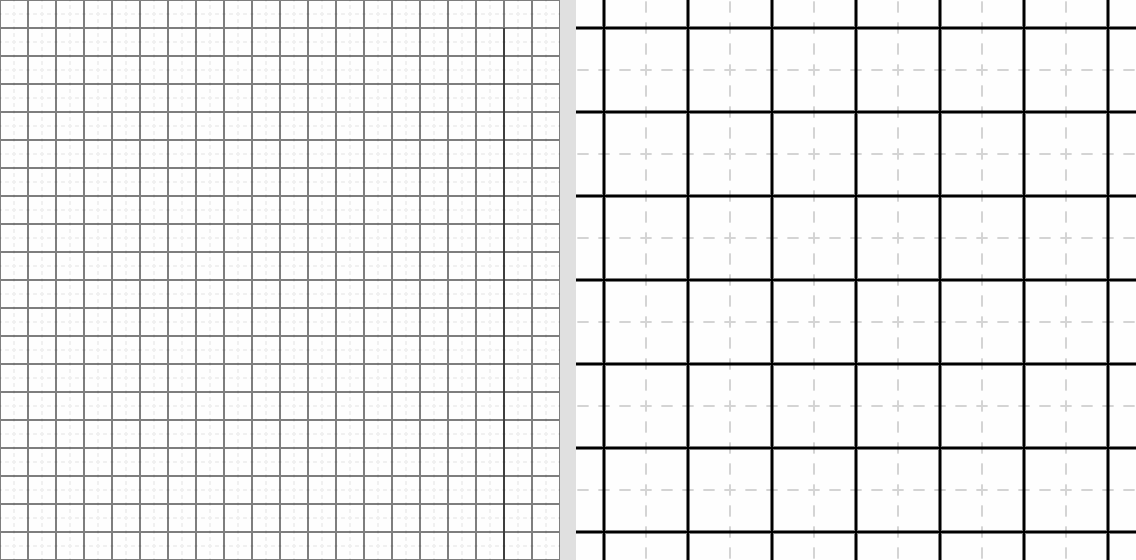
Left, the full canvas; right, a detail of the centre.
This pattern is drawn by a WebGL 1 fragment shader. Its source:

```glsl
precision highp float;

// Ruled practice paper: a 20 by 20 grid of thin black lines on white,
// each square quartered by a faint dashed cross. Lines are analytic box
// coverage of the distance to the nearest repeat, so the sheet tiles.

uniform vec2 u_resolution;

const float CELLS = 20.0;
const float RULE_WIDTH = 0.036;      // all widths are fractions of a cell
const float HEAVY_WIDTH = 0.054;
const float HEAVY_COLUMN = 18.0;     // one rule is drawn slightly thicker,
const float HEAVY_TOP = 19.0;        // stopping one row below the top
const float GUIDE_WIDTH = 0.020;
const float DASHES = 4.0;            // dashes per cell
const float DASH_LENGTH = 0.135;

const vec3 PAPER = vec3(0.995);
const vec3 INK = vec3(0.0);
const vec3 GUIDE = vec3(0.80);

// Signed offset from the nearest whole number.
float nearestOffset(float x) {
  return fract(x + 0.5) - 0.5;
}

// Share of a pixel covered by a band of the given width around zero.
float bandCoverage(float offset, float width, float pixel) {
  float low = max(offset - 0.5 * pixel, -0.5 * width);
  float high = min(offset + 0.5 * pixel, 0.5 * width);
  return clamp((high - low) / pixel, 0.0, 1.0);
}

// Dashed line through cell centres; a dash is centred on each crossing.
float dashedGuide(float across, float along, vec2 pixel) {
  float line = bandCoverage(nearestOffset(across - 0.5), GUIDE_WIDTH, pixel.x);
  float dashOffset = nearestOffset(along * DASHES) / DASHES;
  return line * bandCoverage(dashOffset, DASH_LENGTH, pixel.y);
}

// Width of the vertical rule nearest to a point in cell units.
float verticalRuleWidth(vec2 p) {
  float onColumn = 1.0 - step(0.5, abs(p.x - HEAVY_COLUMN));
  float belowTop = 1.0 - step(HEAVY_TOP, p.y);
  return mix(RULE_WIDTH, HEAVY_WIDTH, onColumn * belowTop);
}

void main() {
  vec2 pixel = CELLS / u_resolution;
  vec2 p = gl_FragCoord.xy * pixel;

  // Faint dashed crosses
  float guide = max(dashedGuide(p.x, p.y, pixel),
                    dashedGuide(p.y, p.x, pixel.yx));
  vec3 color = mix(PAPER, GUIDE, guide);

  // Solid rules on the cell borders
  float vertical = bandCoverage(nearestOffset(p.x), verticalRuleWidth(p), pixel.x);
  float horizontal = bandCoverage(nearestOffset(p.y), RULE_WIDTH, pixel.y);
  color = mix(color, INK, max(vertical, horizontal));

  gl_FragColor = vec4(color, 1.0);
}
```
